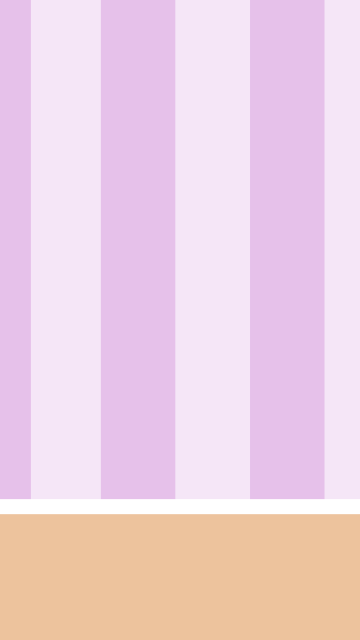
Give the GLSL for this pattern, as a WebGL 2 fragment shader.

```glsl
#version 300 es
precision highp float;
// Wide lilac wall stripes above a white skirting board and a tan floor.

#define STRIPE_PERIOD 0.4144
#define STRIPE_CENTER 0.3836
#define STRIPE_WIDTH 0.2069
#define LEFT_STRIPE_END 0.0859
#define FLOOR_TOP 0.1966
#define BOARD_TOP 0.2201
#define PALE_LILAC vec3(0.962, 0.902, 0.970)
#define DEEP_LILAC vec3(0.900, 0.757, 0.918)
#define FLOOR_TAN vec3(0.929, 0.764, 0.616)
#define BOARD_WHITE vec3(1.0)

uniform vec2 u_resolution;
out vec4 fragColor;

// Coverage of the region where the signed distance is negative.
float coverage(float dist, float pixel) {
    return clamp(0.5 - dist / pixel, 0.0, 1.0);
}

// Signed distance to the repeated stripes, joined with the wider left one.
float stripeDistance(float x) {
    float cell = fract((x - STRIPE_CENTER) / STRIPE_PERIOD + 0.5) - 0.5;
    float repeated = abs(cell) * STRIPE_PERIOD - 0.5 * STRIPE_WIDTH;
    return min(repeated, x - LEFT_STRIPE_END);
}

void main() {
    vec2 uv = gl_FragCoord.xy / u_resolution;
    vec2 pixel = 1.0 / u_resolution;

    // Striped wall
    vec3 color = mix(PALE_LILAC, DEEP_LILAC, coverage(stripeDistance(uv.x), pixel.x));

    // Skirting board, then floor
    color = mix(color, BOARD_WHITE, coverage(uv.y - BOARD_TOP, pixel.y));
    color = mix(color, FLOOR_TAN, coverage(uv.y - FLOOR_TOP, pixel.y));

    fragColor = vec4(color, 1.0);
}
```
